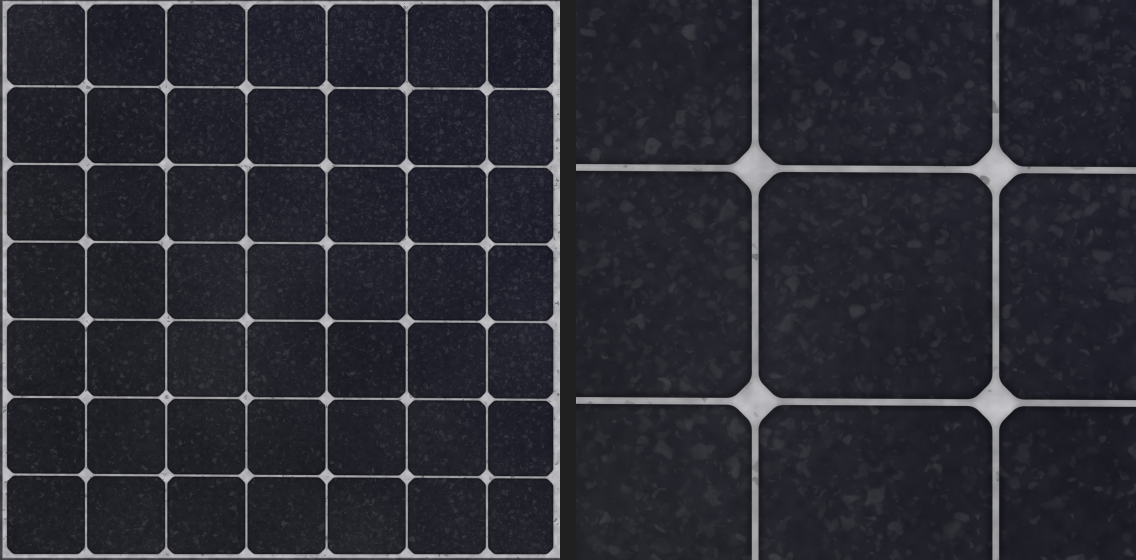
Left, the full canvas; right, a detail of the centre.
Reproduce this texture procedurally as a Shadertoy shader.

```glsl
// Weathered solar panel: dark chamfered cells, pale seams with diamond joints, worn metal frame.
#define FIRST_SEAM vec2(0.1536, 0.1500)  // lower left inner joint
#define PITCH vec2(0.1432, 0.1387)       // spacing of the seams
#define LAST_SEAM 5.0                    // six inner seams each way, seven cells
#define FRAME_LO vec2(0.0105, 0.0085)
#define FRAME_HI vec2(0.9900, 0.9940)
#define TILT 0.0055                      // slight slope of the rows
#define SEAM_HALF 0.0020
#define JOINT_RADIUS 0.0150
#define CELL_COLOR vec3(0.116, 0.116, 0.152)
#define DUST_COLOR vec3(0.285, 0.290, 0.300)
#define METAL_COLOR vec3(0.690, 0.690, 0.705)
#define SPECK_SCALE 95.0

float hash(vec2 p) {
    return fract(sin(dot(p, vec2(127.1, 311.7))) * 43758.5453);
}

float noise(vec2 p) {
    vec2 i = floor(p), f = fract(p);
    f = f * f * (3.0 - 2.0 * f);
    return mix(mix(hash(i), hash(i + vec2(1, 0)), f.x),
               mix(hash(i + vec2(0, 1)), hash(i + vec2(1, 1)), f.x), f.y);
}

float fbm(vec2 p) {
    float sum = 0.0, amp = 0.5;
    for (int i = 0; i < 4; i++) {
        sum += amp * noise(p);
        p = p * 2.03 + 17.3;
        amp *= 0.5;
    }
    return sum / 0.9375;
}

// Scattered soft blots, each with its own place, size and strength
float specks(vec2 p, float density) {
    p += 0.7 * vec2(noise(p * 1.9), noise(p * 1.9 + 31.7));
    vec2 base = floor(p);
    float cover = 0.0;
    for (int y = -1; y <= 1; y++)
    for (int x = -1; x <= 1; x++) {
        vec2 id = base + vec2(x, y);
        vec2 center = id + vec2(hash(id), hash(id + 57.3));
        float radius = mix(0.20, 0.58, hash(id + 91.1));
        float strength = mix(0.25, 0.9, hash(id + 13.9)) * step(hash(id + 71.7), density);
        float blot = 1.0 - smoothstep(radius * 0.4, radius, length(p - center));
        cover = max(cover, strength * blot);
    }
    return cover;
}

float smoothMin(float a, float b, float k) {
    float h = max(k - abs(a - b), 0.0) / k;
    return min(a, b) - 0.25 * h * h * k;
}

// Distance on each axis to the closest seam or frame edge
vec2 seamDistance(vec2 p) {
    vec2 q = (p - FIRST_SEAM) / PITCH;
    vec2 nearest = clamp(floor(q + 0.5), 0.0, LAST_SEAM);
    vec2 seam = abs(q - nearest) * PITCH;
    return min(seam, min(p - FRAME_LO, FRAME_HI - p));
}

void mainImage(out vec4 fragColor, in vec2 fragCoord) {
    vec2 uv = fragCoord / iResolution.xy;
    float px = 1.0 / min(iResolution.x, iResolution.y);

    // Tilt fades out near the frame so that its edges stay level
    float inner = smoothstep(0.0, 0.08, uv.y) * smoothstep(1.0, 0.92, uv.y);
    vec2 p = uv + vec2(0.0, TILT * (uv.x - 0.5) * inner);

    // Signed distance into the chamfered cell
    vec2 d = seamDistance(p);
    float side = min(d.x, d.y) - SEAM_HALF;
    float chamfer = (d.x + d.y - JOINT_RADIUS) * 0.7071;
    float inside = smoothMin(side, chamfer, 0.003);

    // Cell: tint per cell, bluer toward the upper right, dusty patches and specks
    vec2 id = clamp(floor((p - FIRST_SEAM) / PITCH), -1.0, LAST_SEAM);
    float blue = smoothstep(0.6, 1.7, uv.x + uv.y);
    float patches = fbm(uv * 5.0 + 3.0);
    float grain = fbm(uv * 150.0);
    vec3 cell = CELL_COLOR + 0.012 * (hash(id + 5.0) - 0.5);
    cell += mix(vec3(0.010, 0.012, 0.002), vec3(-0.010, -0.010, 0.006), blue);
    cell += 0.055 * (patches - 0.42) + 0.045 * (grain - 0.45);
    float density = mix(0.22, 0.60, smoothstep(0.3, 0.7, patches)) + 0.15 * uv.y;
    float dust = specks(uv * SPECK_SCALE, density);
    dust = max(dust, 0.65 * specks(uv * SPECK_SCALE * 1.8 + 40.0, density));
    cell = mix(cell, DUST_COLOR, dust * mix(0.25, 0.75, grain));
    cell *= mix(0.72, 1.0, smoothstep(0.0, 0.005, inside));

    // Metal: mottled, duller in the thin seams, pitted here and there
    float wear = fbm(uv * 90.0 + 9.0);
    vec3 metal = METAL_COLOR + 0.20 * (wear - 0.5);
    float joint = smoothstep(-0.001, 0.003, -chamfer);
    float border = smoothstep(0.001, -0.002, min(d.x, d.y));
    metal *= mix(0.90, 1.03, max(joint, border));
    metal *= 1.0 - 0.35 * specks(uv * 130.0, 0.15);

    // Dark outer rim on the left, top and bottom
    float rim = min(uv.x - 0.0045, min(uv.y - 0.0035, 0.9980 - uv.y));
    vec3 rimColor = vec3(0.24, 0.24, 0.26) + 0.15 * (wear - 0.5);
    metal = mix(rimColor, metal, smoothstep(-px, px, rim));

    vec3 color = mix(metal, cell, smoothstep(-0.75 * px, 0.75 * px, inside));
    fragColor = vec4(clamp(color, 0.0, 1.0), 1.0);
}
```
